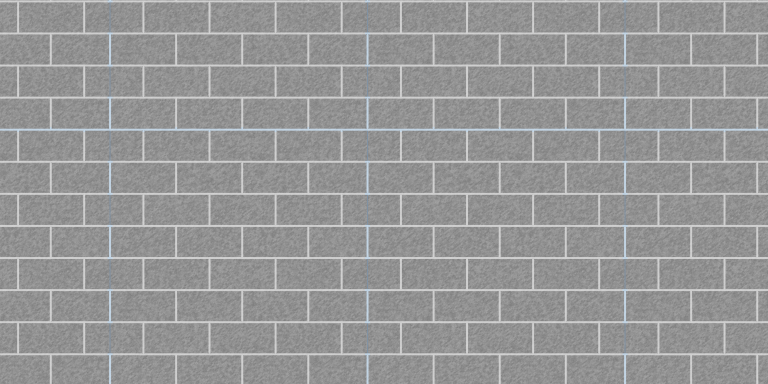
A Shadertoy shader for this texture:

```glsl
#define ROWS 11.97            // brick courses per canvas height
#define TILE vec2(8.027, 8.0) // repeating block, in course heights
#define ORIGIN vec2(3.43, 7.927)
#define BRICK_LENGTH 2.06
#define STAGGER 1.041
#define JOINT_WIDTH 0.062
#define HAIRLINE_WIDTH 0.032
#define GRAIN_SCALE 17.0
#define GRAIN_STRENGTH 0.12

const vec3 BRICK_GREY = vec3(0.567);
const vec3 MORTAR_GREY = vec3(0.81);
const vec3 SEAM_BLUE = vec3(0.76, 0.83, 0.89);
const vec3 HAIRLINE_BLUE = vec3(0.49, 0.57, 0.65);

float hash(vec2 p) {
    vec3 h = fract(p.xyx * 0.1031);
    h += dot(h, h.yzx + 33.33);
    return fract((h.x + h.y) * h.z);
}

float valueNoise(vec2 p) {
    vec2 cell = floor(p), f = fract(p);
    f = f * f * (3.0 - 2.0 * f);
    float low = mix(hash(cell), hash(cell + vec2(1, 0)), f.x);
    float high = mix(hash(cell + vec2(0, 1)), hash(cell + vec2(1, 1)), f.x);
    return mix(low, high, f.y);
}

// Share of a box filter covered by a line at distance d
float lineCover(float d, float width, float filterSize) {
    float halfWidth = 0.5 * width, halfBox = 0.5 * filterSize;
    float overlap = min(d + halfBox, halfWidth) - max(d - halfBox, -halfWidth);
    return clamp(overlap / filterSize, 0.0, 1.0);
}

void mainImage(out vec4 fragColor, in vec2 fragCoord) {
    float pixel = ROWS / iResolution.y;
    float soft = max(pixel, 0.03);

    // Position in the block, measured rightward and downward
    vec2 p = (fragCoord / iResolution.y * ROWS - ORIGIN) * vec2(1, -1);
    vec2 local = mod(p, TILE);
    vec2 seamDistance = min(local, TILE - local);
    bool staggered = mod(floor(local.y), 2.0) < 0.5;

    // Bed joints, and upright joints with a cut brick at the block edge
    float bedDistance = abs(local.y - round(local.y));
    float along = local.x - (staggered ? STAGGER : 0.0);
    float joint = clamp(round(along / BRICK_LENGTH), 0.0, 3.0);
    float uprightDistance = abs(along - joint * BRICK_LENGTH);
    if (!staggered) uprightDistance = min(uprightDistance, seamDistance.x);

    // Fine slanted grain, repeated with each block
    vec2 grainPoint = mat2(0.8, 0.6, -0.6, 0.8) * local * GRAIN_SCALE + 200.0;
    float grain = 0.65 * valueNoise(grainPoint * vec2(0.8, 1.3))
                + 0.35 * valueNoise(grainPoint * 2.1) - 0.5;
    vec3 color = BRICK_GREY + grain * GRAIN_STRENGTH * 1.25;

    // Hairline where the block edge crosses whole bricks
    if (staggered) {
        float hairline = lineCover(seamDistance.x, HAIRLINE_WIDTH, soft);
        color = mix(color, HAIRLINE_BLUE, 0.85 * hairline);
    }

    // Mortar, tinted along the block edges
    float bed = lineCover(bedDistance, JOINT_WIDTH, soft);
    float upright = lineCover(uprightDistance, JOINT_WIDTH, soft);
    float nearestSeam = min(seamDistance.x, seamDistance.y);
    float tint = 1.0 - smoothstep(JOINT_WIDTH, JOINT_WIDTH + soft, nearestSeam);
    vec3 mortar = mix(MORTAR_GREY, SEAM_BLUE, tint) + 0.04 * grain;
    color = mix(color, mortar, max(bed, upright));

    fragColor = vec4(color, 1.0);
}
```
